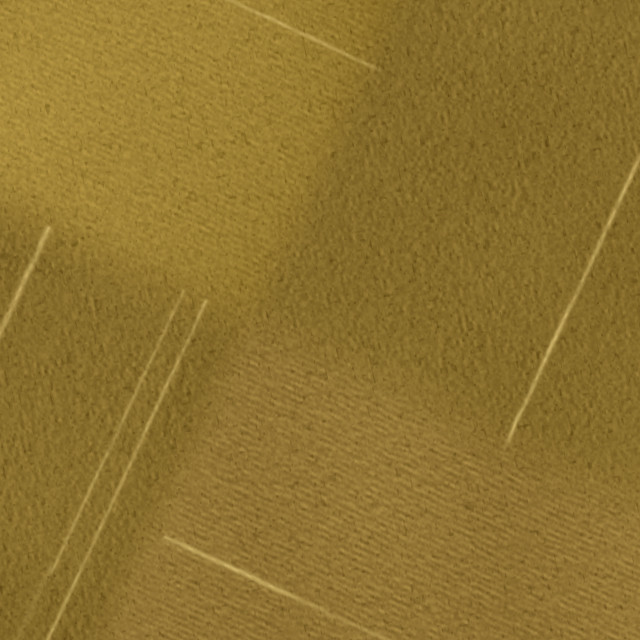
Write a Shadertoy shader that draws this texture.

```glsl
// Brushed golden cloth folded into tilted panels, with thin bright creases.
// A rotated frame turns panels into quadrants and creases into straight
// segments; embossed value noise and wavy ribs supply the woven grain.

const vec3 SHADE_GOLD = vec3(0.49, 0.39, 0.145);
const vec3 LIGHT_GOLD = vec3(0.64, 0.53, 0.245);
const vec3 CREASE_GOLD = vec3(0.80, 0.70, 0.41);
const vec3 YELLOW_TINT = vec3(0.006, 0.002, -0.022);
const vec3 BROWN_TINT = vec3(0.006, -0.002, 0.012);
const vec2 FOLD_CENTER = vec2(0.39, 0.50);
const vec2 FOLD_SIDE = vec2(0.906, -0.423);
const vec2 FOLD_DOWN = vec2(-0.423, -0.906);
const float TAU = 6.2831853;

float hash(vec2 cell) {
    vec3 v = fract(cell.xyx * vec3(0.1031, 0.1030, 0.0973));
    v += dot(v, v.yzx + 33.33);
    return fract((v.x + v.y) * v.z);
}

float noise(vec2 p) {
    vec2 cell = floor(p);
    vec2 f = fract(p);
    f = f * f * (3.0 - 2.0 * f);
    float low = mix(hash(cell), hash(cell + vec2(1.0, 0.0)), f.x);
    float high = mix(hash(cell + vec2(0.0, 1.0)), hash(cell + vec2(1.0)), f.x);
    return mix(low, high, f.y);
}

// Unevenly worn segment: x is across, y runs along from its start.
float crease(vec2 p, float span, float width, float strength) {
    float wear = noise(vec2(p.y * 32.0 + strength * 70.0, strength * 9.0));
    float fray = noise(p * vec2(280.0, 130.0) + 40.0);
    float across = (p.x + 0.0016 * (wear - 0.5)) / width;
    float ends = smoothstep(-0.004, 0.004, p.y)
               * (1.0 - smoothstep(span - 0.025, span, p.y));
    return strength * ends * exp(-across * across)
         * mix(0.6, 1.1, wear) * mix(0.65, 1.2, fray);
}

// Broad light on two opposite quadrants of the fold.
float panelLight(vec2 fold, vec2 uv, float upper, float lower) {
    float glow = 1.0 - smoothstep(0.0, 0.80, distance(uv, vec2(0.0, 0.93)));
    float strip = smoothstep(-0.075, -0.055, fold.x)
                * (1.0 - smoothstep(-0.02, 0.015, fold.x))
                * smoothstep(-0.02, 0.08, fold.y);
    float light = 0.20 + upper * (0.17 + 0.66 * glow);
    light += 0.30 * lower - 0.10 * strip;
    return light + 0.26 * (noise(uv * 5.0) - 0.5);
}

// Paired light and dark flecks: noise minus a shifted copy of itself.
float emboss(vec2 p, vec2 shift) {
    return noise(p + shift) - noise(p - shift);
}

// Slanted flecks on plain cloth, ribbed flecks on the weave, plus dark pits.
float grain(vec2 fold, float weave) {
    mat2 skew = mat2(0.8, 0.6, -0.6, 0.8);
    vec2 slanted = skew * fold;
    float plain = emboss(slanted * vec2(185.0, 130.0) + 300.0, vec2(0.5, 0.1));
    float ribbed = emboss(fold * vec2(95.0, 195.0) + 300.0, vec2(0.1, 0.5));
    float patches = mix(0.45, 1.45, noise(fold * 48.0 + 150.0));
    float fine = noise(slanted * vec2(290.0, 240.0) + 700.0) - 0.5;
    float pits = smoothstep(0.74, 0.94, noise(slanted * vec2(210.0, 140.0) + 500.0));
    return 0.42 * patches * mix(plain, ribbed, weave) + 0.46 * fine - 0.42 * pits;
}

// Patchy fine ribs running parallel to the side direction.
float ribs(vec2 fold) {
    float wobble = 2.6 * noise(fold * vec2(28.0, 22.0) + 90.0);
    float patches = mix(0.25, 1.1, noise(fold * vec2(55.0, 32.0) + 200.0));
    return patches * sin(TAU * fold.y / 0.0098 + wobble);
}

void mainImage(out vec4 fragColor, in vec2 fragCoord) {
    vec2 uv = fragCoord / iResolution.xy;
    vec2 offset = uv - FOLD_CENTER;
    vec2 fold = vec2(dot(offset, FOLD_SIDE), dot(offset, FOLD_DOWN));

    // Panel masks
    float right = smoothstep(-0.04, 0.04, fold.x);
    float below = smoothstep(-0.06, 0.07, fold.y);
    float upper = (1.0 - right) * (1.0 - below);
    float lower = right * below;
    float weave = max(lower, 0.6 * upper);

    // Cloth tone: panels, then speckle and ribs
    float tone = panelLight(fold, uv, upper, lower) + 0.04;
    tone += grain(fold, weave) + 0.21 * weave * ribs(fold);
    vec3 color = mix(SHADE_GOLD, LIGHT_GOLD, tone);
    color += YELLOW_TINT * upper + BROWN_TINT * lower;

    // Creases down the panel edges, then across them
    float shine = crease(fold - vec2(0.445, -0.50), 0.52, 0.0038, 0.90);
    shine += crease(fold - vec2(-0.345, 0.0), 0.26, 0.0050, 0.92);
    shine += crease(fold - vec2(-0.113, 0.0), 0.50, 0.0031, 0.55);
    shine += crease(fold - vec2(-0.074, 0.0), 0.65, 0.0033, 0.72);
    shine += crease(fold - vec2(-0.118, 0.48), 0.15, 0.0050, 0.28);
    vec2 turned = fold.yx;
    shine += crease(turned - vec2(-0.44, -0.26), 0.29, 0.0034, 0.74);
    float fade = 1.0 - 0.6 * smoothstep(0.18, 0.32, fold.x);
    shine += fade * crease(turned - vec2(0.363, 0.022), 0.42, 0.0042, 0.98);
    color = mix(color, CREASE_GOLD, clamp(shine, 0.0, 1.0));

    fragColor = vec4(clamp(color, 0.0, 1.0), 1.0);
}
```
